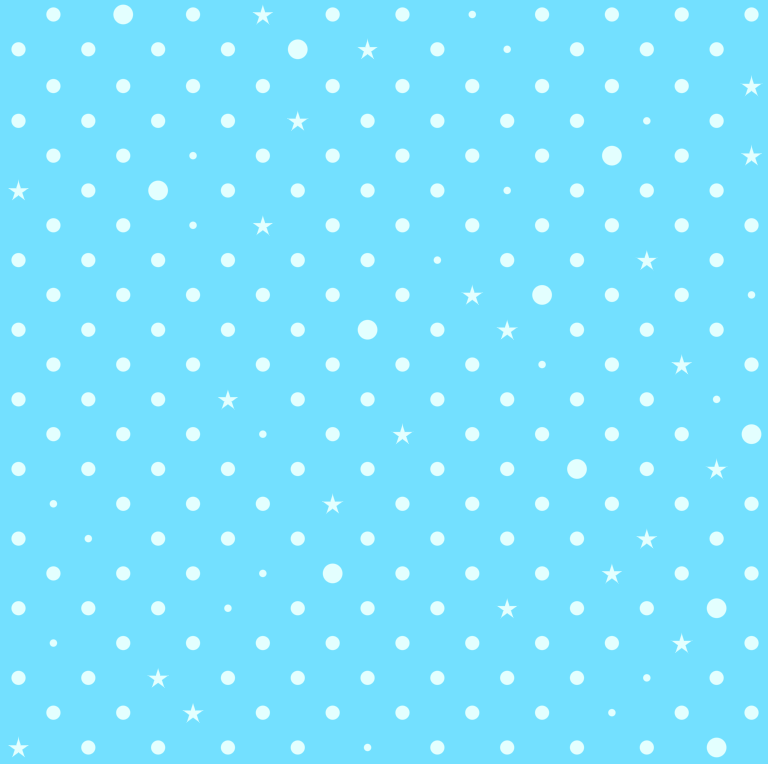
Give the GLSL for this pattern, as a Shadertoy shader.

```glsl
const vec3 SKY = vec3(0.45, 0.88, 1.0);
const vec3 PALE = vec3(0.89, 1.0, 1.0);
const int COLUMNS = 11;
const vec2 PITCH = vec2(0.0909, 0.04533);
const vec2 FIRST_CENTER = vec2(0.0241, 0.0215);
const float DOT_RADIUS = 0.0092;
const float SMALL_RADIUS = 0.0048;
const float BIG_RADIUS = 0.0128;
const float STAR_RADIUS = 0.0135;

float hash(float n) {
    return fract(sin(n * 127.1 + 31.7) * 4375.85);
}

float circleDistance(vec2 p, float radius) {
    return length(p) - radius;
}

// Five-pointed star: fold into one wedge, then measure to its edge line
float starDistance(vec2 p, float radius) {
    float wedge = radians(72.0);
    float angle = mod(atan(p.x, p.y) + 0.5 * wedge, wedge) - 0.5 * wedge;
    vec2 folded = length(p) * vec2(cos(angle), abs(sin(angle)));
    float tip = radians(18.0);
    return dot(folded - vec2(radius, 0.0), vec2(sin(tip), cos(tip)));
}

// Shuffles the columns of a row, so each slot number occurs exactly once
int shuffledSlot(int column, float row) {
    int start = int(11.0 * fract(row * 0.618 + 0.25 * hash(row)));
    int stride = 2 + int(8.0 * hash(row + 40.0));
    return ((column - start + 2 * COLUMNS) * stride) % COLUMNS;
}

// The first slots of a row may hold a star, a small dot or a big dot
float motifDistance(vec2 p, int slot, float row) {
    float chance = fract(row * 0.7549 + float(slot) * 0.31);
    bool isStar = (slot == 0 && chance < 0.7) || (slot == 1 && chance < 0.27);
    bool isSmall = (slot == 2 && chance < 0.65) || (slot == 3 && chance < 0.27);
    bool isBig = slot == 4 && chance < 0.45;
    if (isStar) return starDistance(p + vec2(0.0, 0.0013), STAR_RADIUS);
    return circleDistance(p, isSmall ? SMALL_RADIUS : isBig ? BIG_RADIUS : DOT_RADIUS);
}

void mainImage(out vec4 fragColor, in vec2 fragCoord) {
    float pixel = 1.0 / iResolution.x;
    vec2 p = fragCoord * pixel - FIRST_CENTER;

    // The top two rows sit slightly higher
    p.y -= 0.0025 * step(19.5 * PITCH.y, p.y);

    // Staggered grid: every other row moves by half a column
    float row = floor(p.y / PITCH.y + 0.5);
    p.x -= 0.5 * PITCH.x * mod(row, 2.0);
    float column = floor(p.x / PITCH.x + 0.5);
    vec2 local = p - vec2(column, row) * PITCH;

    float d = motifDistance(local, shuffledSlot(int(column), row), row);
    float cover = 1.0 - smoothstep(-0.75 * pixel, 0.75 * pixel, d);

    // Keep only whole columns of the grid
    cover *= step(0.0, column) * step(column, float(COLUMNS) - 1.0);
    fragColor = vec4(mix(SKY, PALE, cover), 1.0);
}
```
